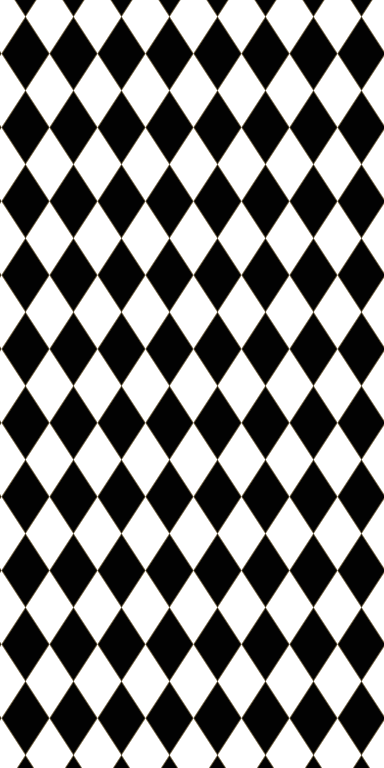
Reproduce this pattern procedurally as a Shadertoy shader.

```glsl
// Harlequin pattern: tall black diamonds on white with a thin olive-tan outline.

// Lengths are in canvas widths, measured from the top left corner.
const vec2 PERIOD = vec2(0.125, 0.1923);        // 8 across, about 10.4 down
const vec2 FIRST_CENTRE = vec2(0.0664, 0.1396); // centre of the first diamond
const float OUTLINE_WIDTH = 0.0024;
const float OUTLINE_INSET = 0.0007;             // lets the white tips meet

const vec3 WHITE = vec3(1.0);
const vec3 BLACK = vec3(0.006);
const vec3 OUTLINE = vec3(0.42, 0.36, 0.24);

// Signed distance to the edges of a diamond, negative inside
float diamondDistance(vec2 p, vec2 halfSize) {
    vec2 q = abs(p) / halfSize;
    return (q.x + q.y - 1.0) * halfSize.x * halfSize.y / length(halfSize);
}

// Share of a pixel lying outside the edge
float outsideCoverage(float dist, float pixel) {
    return clamp(dist / pixel + 0.5, 0.0, 1.0);
}

void mainImage(out vec4 fragColor, in vec2 fragCoord) {
    float pixel = 1.0 / iResolution.x;
    vec2 p = vec2(fragCoord.x, iResolution.y - fragCoord.y) * pixel;

    // Position relative to the nearest black diamond
    vec2 cell = (fract((p - FIRST_CENTRE) / PERIOD + 0.5) - 0.5) * PERIOD;
    float dist = diamondDistance(cell, 0.5 * PERIOD) + OUTLINE_INSET;

    // Black fill, outline, then the white ground
    float pastFill = outsideCoverage(dist + 0.5 * OUTLINE_WIDTH, pixel);
    float pastOutline = outsideCoverage(dist - 0.5 * OUTLINE_WIDTH, pixel);
    vec3 color = BLACK * (1.0 - pastFill)
               + OUTLINE * (pastFill - pastOutline)
               + WHITE * pastOutline;

    fragColor = vec4(color, 1.0);
}
```
